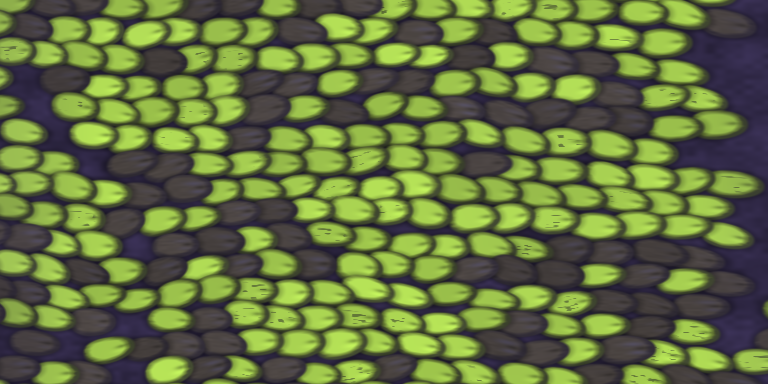
Reproduce this texture procedurally as a WebGL 2 fragment shader.

```glsl
#version 300 es
precision highp float;
// Rows of overlapping egg-shaped wing scales, lime or dark violet-brown, on a dim membrane.
// A warped brick grid places them; each pixel layers its 3 x 3 nearest scales,
// with hashed size, tilt, colour and gaps, then shades each one as a dimpled dome.

uniform vec2 u_resolution;
out vec4 fragColor;

const float ROWS = 14.5;
const vec3 LIME = vec3(0.68, 0.85, 0.32);
const vec3 OLIVE = vec3(0.38, 0.45, 0.19);
const vec3 MOSS = vec3(0.25, 0.28, 0.18);
const vec3 BROWN = vec3(0.29, 0.265, 0.25);
const vec3 UMBER = vec3(0.21, 0.19, 0.23);
const vec3 VIOLET = vec3(0.19, 0.16, 0.28);
const vec3 GLINT = vec3(0.36, 0.35, 0.52);

float hash(vec2 v) {
  return fract(sin(dot(v, vec2(127.1, 311.7))) * 43758.5453);
}

float noise(vec2 v) {
  vec2 i = floor(v), f = fract(v);
  f = f * f * (3.0 - 2.0 * f);
  return mix(mix(hash(i), hash(i + vec2(1, 0)), f.x),
             mix(hash(i + vec2(0, 1)), hash(i + vec2(1, 1)), f.x), f.y);
}

// Canvas position to grid position: scales lengthen and rows sag toward the right
vec2 gridCoord(vec2 p) {
  float sag = 0.012 * sin(3.2 * p.x + 0.8) + 0.012 * p.x * p.x;
  sag += 0.03 * (noise(p * vec2(3.5, 3.0) + 4.0) - 0.5);
  return vec2(10.2 * p.x - 0.15 * p.x * p.x * p.x, ROWS * (p.y + sag));
}

vec2 rotate(vec2 v, float angle) {
  float c = cos(angle), s = sin(angle);
  return vec2(c * v.x + s * v.y, c * v.y - s * v.x);
}

// Soft round spot, 1 at its centre
float spot(vec2 v, vec2 centre, vec2 radius) {
  vec2 d = (v - centre) / radius;
  return exp(-dot(d, d));
}

// Radius of a blunt egg, 1 on its outline
float eggRadius(vec2 e) {
  e.y *= 1.0 + 0.1 * e.x;
  vec2 a = pow(abs(e), vec2(2.15));
  return pow(a.x + a.y, 1.0 / 2.15);
}

// Domed shading in the scale's own frame e, from -1 to 1
vec3 shadeScale(vec2 e, float radius, vec2 id, bool isLime) {
  float dome = 1.0 - smoothstep(0.15, 1.08, radius + 0.08 * e.x - 0.1 * e.y);
  float grain = noise(e * vec2(3.0, 7.0) + id * 7.3) - 0.5;
  float dimple = spot(e, vec2(0.5, 0.06), vec2(0.24, 0.13));
  float lip = spot(e, vec2(0.4, -0.24), vec2(0.3, 0.15));
  float tone = clamp(dome * 1.4 + 0.12 * grain, 0.0, 1.0);
  vec3 col;
  if (isLime) {
    col = mix(MOSS, OLIVE, smoothstep(0.03, 0.3, tone));
    col = mix(col, LIME, smoothstep(0.12, 0.75, tone));
    col *= 1.0 - 0.28 * dimple + 0.08 * lip;
    // Worn scratches on a few scales
    float worn = step(0.84, hash(id + 8.1));
    float scratch = smoothstep(0.74, 0.9, noise(e * vec2(3.0, 8.0) + id * 3.7));
    col = mix(col, MOSS, 0.6 * worn * scratch * (1.0 - smoothstep(0.4, 0.8, radius)));
  } else {
    col = mix(UMBER * 0.9, BROWN, smoothstep(0.0, 0.6, tone));
    col *= 1.0 - 0.22 * dimple + 0.1 * grain;
    float shine = spot(e, vec2(0.25, 0.35), vec2(0.4, 0.17)) + lip;
    col = mix(col, GLINT, 0.4 * shine * hash(id + 5.7));
  }
  return col * (0.9 + 0.18 * hash(id + 2.9));
}

// Layers one scale, with its contact shadow, over the colour beneath
vec3 layScale(vec3 under, vec2 q, vec2 cell, vec2 id, float pixel) {
  float x = id.x / 9.8;
  float gap = 0.16 * (1.0 - smoothstep(0.1, 0.65, x)) + 0.85 * smoothstep(1.76, 2.0, x);
  if (hash(id + 17.3) < gap) return under;
  q -= (vec2(hash(id + 1.7), hash(id + 4.1)) - 0.5) * vec2(0.24, 0.26);
  vec2 halfSize = cell * vec2(0.6 + 0.1 * hash(id + 6.3), 0.47 + 0.11 * hash(id + 9.9));
  vec2 e = rotate(q * cell, 0.42 * (hash(id + 3.3) - 0.4)) / halfSize;
  float radius = eggRadius(e);
  float d = (radius - 1.0) * halfSize.y;
  float soft = max(0.003, pixel);
  float shadow = 1.0 - smoothstep(-0.002, 0.012, d);
  bool isLime = 0.45 * noise(id * vec2(0.55, 0.8)) + 0.55 * hash(id + 12.7) > 0.37;
  vec3 col = shadeScale(e, radius, id, isLime);
  return mix(under * (1.0 - 0.25 * shadow), col, 1.0 - smoothstep(-soft, soft, d));
}

void main() {
  float pixel = 1.0 / u_resolution.y;
  vec2 p = gl_FragCoord.xy * pixel;
  vec2 g = gridCoord(p);
  vec2 cell = vec2(1.0 / (10.2 - 0.45 * p.x * p.x), 1.0 / ROWS);

  // Membrane with faint mottling and ribs
  float mottle = noise(p * 14.0) * 0.6 + noise(p * vec2(40.0, 75.0)) * 0.4;
  vec3 col = VIOLET * (0.7 + 0.6 * mottle);

  // Lower rows cover upper ones; left scales cover the bases of right ones
  for (int j = 1; j >= -1; j--) {
    float row = floor(g.y) + float(j);
    float u = g.x + 0.5 * mod(row, 2.0) + 0.5 * hash(vec2(row, 2.3));
    for (int i = 1; i >= -1; i--) {
      vec2 id = vec2(floor(u) + float(i), row);
      col = layScale(col, vec2(u, g.y) - id - 0.5, cell, id, pixel);
    }
  }

  // Cool haze and dimming toward the left and right edges
  float edge = 1.0 - smoothstep(0.0, 0.3, p.x) + 0.6 * smoothstep(1.8, 2.0, p.x);
  col = mix(col, VIOLET, 0.16 * edge + 0.08 * noise(p * 3.0));
  fragColor = vec4(col, 1.0);
}
```
